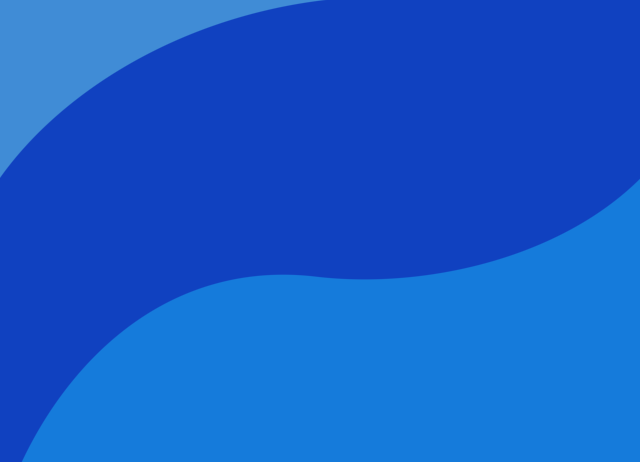
A Shadertoy shader for this background:

```glsl
const vec3 DEEP_BLUE = vec3(0.063, 0.255, 0.753);
const vec3 BRIGHT_BLUE = vec3(0.083, 0.482, 0.860);
const vec3 PALE_BLUE = vec3(0.250, 0.550, 0.840);

vec2 bezier(vec2 a, vec2 b, vec2 c, vec2 d, float t) {
    float s = 1.0 - t;
    return s * s * s * a + 3.0 * s * s * t * b + 3.0 * s * t * t * c + t * t * t * d;
}

vec2 bezierTangent(vec2 a, vec2 b, vec2 c, vec2 d, float t) {
    float s = 1.0 - t;
    return s * s * (b - a) + 2.0 * s * t * (c - b) + t * t * (d - c);
}

// Height and slope of the curve at x, continued straight past its ends
vec2 edgeAt(float x, vec2 a, vec2 b, vec2 c, vec2 d) {
    float low = 0.0;
    float high = 1.0;
    for (int i = 0; i < 18; i++) {
        float middle = 0.5 * (low + high);
        if (bezier(a, b, c, d, middle).x < x) low = middle;
        else high = middle;
    }
    float t = 0.5 * (low + high);
    vec2 point = bezier(a, b, c, d, t);
    vec2 tangent = bezierTangent(a, b, c, d, t);
    float slope = tangent.y / tangent.x;
    return vec2(point.y + slope * (x - point.x), slope);
}

// Smooth coverage of the area above an edge
float above(float y, vec2 edge, vec2 size) {
    float steepness = edge.y * size.y / size.x;
    float pixels = (y - edge.x) * size.y / sqrt(1.0 + steepness * steepness);
    return smoothstep(-0.8, 0.8, pixels);
}

void mainImage(out vec4 fragColor, in vec2 fragCoord) {
    vec2 size = iResolution.xy;
    vec2 uv = fragCoord / size;

    // Pale corner edge
    vec2 cornerEdge = edgeAt(uv.x, vec2(0.0, 0.615), vec2(0.098, 0.806),
                             vec2(0.286, 0.964), vec2(0.508, 1.0));

    // Lower wave: a rising crest joined to a shallow trough
    vec2 join = vec2(0.495, 0.401);
    vec2 crest = edgeAt(uv.x, vec2(0.034, 0.0), vec2(0.111, 0.227),
                        vec2(0.267, 0.439), join);
    vec2 trough = edgeAt(uv.x, join, vec2(0.664, 0.374),
                         vec2(0.875, 0.441), vec2(1.0, 0.613));
    vec2 waveEdge = uv.x < join.x ? crest : trough;

    // Layers
    vec3 color = mix(BRIGHT_BLUE, DEEP_BLUE, above(uv.y, waveEdge, size));
    color = mix(color, PALE_BLUE, above(uv.y, cornerEdge, size));
    fragColor = vec4(color, 1.0);
}
```
